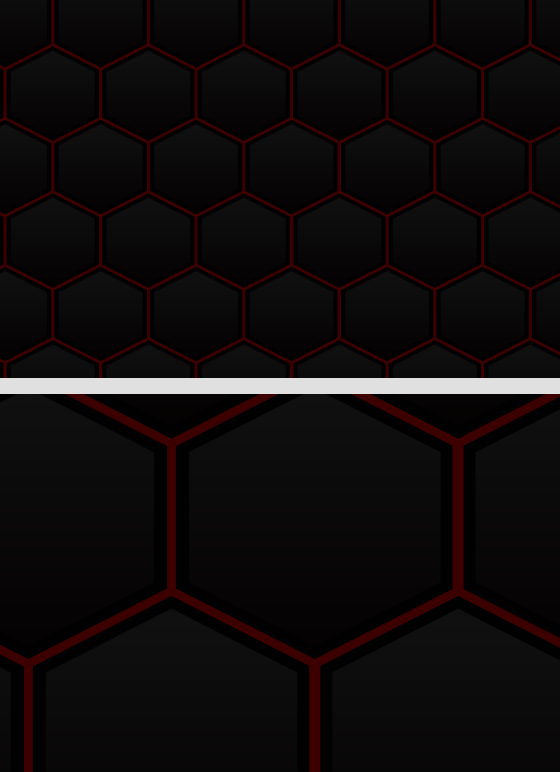
Top: the whole. Bottom: its middle third, enlarged.
Write a WebGL 2 fragment shader that draws this pattern.

```glsl
#version 300 es
precision highp float;
// Honeycomb of dark, vertically shaded hexagonal plates in black gaps,
// divided by thin deep red lines. Two offset rectangular lattices give the
// cells; the distance to the nearest cell edge gives lines and plates.
uniform vec2 u_resolution;
out vec4 fragColor;

const vec2 PERIOD = vec2(1.0, 1.538); // one cell across, two rows up

// Distances inward from the upright sides (x) and the slanted sides (y)
vec2 hexInset(vec2 q) {
  q = abs(q);
  return vec2(0.5 - q.x, 0.456 - dot(q, vec2(0.453, 0.8916)));
}

// Offset from the nearest centre of one rectangular lattice
vec2 latticeOffset(vec2 p) {
  return (fract(p / PERIOD + 0.5) - 0.5) * PERIOD;
}

void main() {
  // One unit is the width of a cell
  float pixel = 5.863 / u_resolution.x;
  vec2 p = gl_FragCoord.xy * pixel;

  // Keep whichever lattice holds this point deeper inside its cell
  vec2 evenCell = latticeOffset(p - vec2(0.553, 2.977));
  vec2 oddCell = latticeOffset(p - vec2(0.553, 2.977) - 0.5 * PERIOD);
  vec2 a = hexInset(evenCell);
  vec2 b = hexInset(oddCell);
  bool useEven = min(a.x, a.y) > min(b.x, b.y);
  vec2 cell = useEven ? evenCell : oddCell;
  vec2 inset = useEven ? a : b;

  // Plate: grey at the top, fading to a faintly red black
  float height = smoothstep(-0.5, 0.5, cell.y) * 0.35
               + clamp(cell.y + 0.5, 0.0, 1.0) * 0.65;
  vec3 plate = mix(vec3(0.014, 0.004, 0.005), vec3(0.066), height);
  float plateDist = min(inset.x - 0.061, inset.y - 0.0545);
  vec3 color = mix(vec3(0.002), plate, smoothstep(-pixel, pixel, plateDist));

  // Lines: a few upright ones right of the middle are slightly heavier
  float heavy = smoothstep(0.4, 0.25, abs(p.x - 3.3)) * step(p.y, 2.5);
  float lineDist = min(inset.x - 0.0155 - 0.004 * heavy, inset.y - 0.0150);
  float line = 1.0 - smoothstep(-0.6 * pixel, 0.6 * pixel, lineDist);
  color = mix(color, vec3(0.24, 0.0, 0.0), line);

  fragColor = vec4(color, 1.0);
}
```
